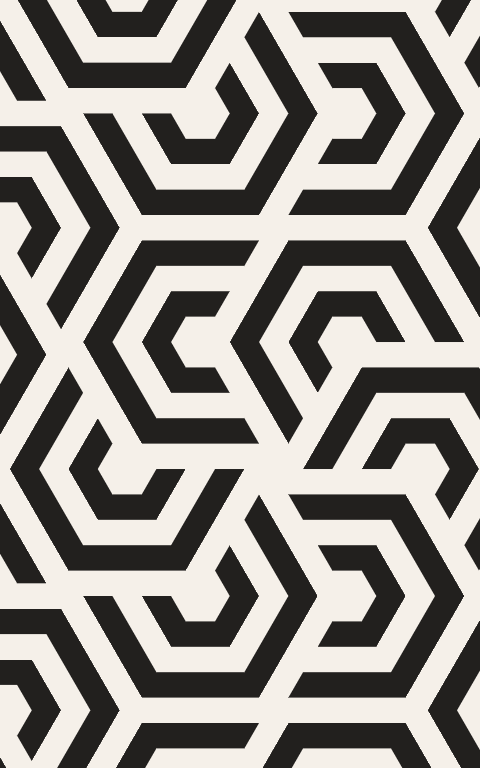
Write a Shadertoy shader that draws this pattern.

```glsl
// Interlocking open hexagon rings, six to a pinwheel, on a hexagonal lattice.

const float TAU = 6.2831853;
const float ROOT3 = 1.7320508;

const float BAND = 0.03307;                  // stripe width, in canvas heights
const float PERIOD = 19.0 * BAND;            // distance between pinwheel centres
const float ARM = 10.0 * BAND / ROOT3;       // pinwheel centre to ring centre
const vec2 PINWHEEL = vec2(0.0439, -0.1107); // offset from the canvas centre

const vec3 CREAM = vec3(0.961, 0.941, 0.914);
const vec3 INK = vec3(0.132, 0.125, 0.118);

// Wrap a point into the hexagonal cell around the nearest lattice node.
vec2 wrapHex(vec2 p, float period) {
    vec2 size = period * vec2(ROOT3, 1.0);
    vec2 a = mod(p + 0.5 * size, size) - 0.5 * size;
    vec2 b = mod(p, size) - 0.5 * size;
    return dot(a, a) < dot(b, b) ? a : b;
}

// Apothem of the flat-topped hexagon passing through p.
float hexRadius(vec2 p) {
    p = abs(p);
    return max(p.y, 0.5 * (ROOT3 * p.x + p.y));
}

// Two concentric hexagon bands with a 120 degree opening towards +x.
float openRings(vec2 p, float band) {
    float radius = hexRadius(p);
    float stripes = abs(mod(radius, 2.0 * band) - 1.5 * band) - 0.5 * band;
    float opening = 0.5 * (ROOT3 * p.x - abs(p.y));
    return max(max(stripes, radius - 4.0 * band), opening);
}

vec2 direction(float angle) {
    return vec2(cos(angle), sin(angle));
}

// Distance to the nearest of the six ring families.
float pinwheels(vec2 p) {
    float d = 1.0;
    for (int k = 0; k < 6; k++) {
        float angle = float(k) * TAU / 6.0;
        vec2 q = wrapHex(p - ARM * direction(angle), PERIOD);
        vec2 facing = direction(angle - TAU / 3.0);
        vec2 side = vec2(-facing.y, facing.x);
        d = min(d, openRings(vec2(dot(q, facing), dot(q, side)), BAND));
    }
    return d;
}

void mainImage(out vec4 fragColor, in vec2 fragCoord) {
    vec2 p = (fragCoord - 0.5 * iResolution.xy) / iResolution.y;
    float d = pinwheels(p - PINWHEEL);
    float coverage = clamp(0.5 - d * iResolution.y, 0.0, 1.0);
    fragColor = vec4(mix(CREAM, INK, coverage), 1.0);
}
```
